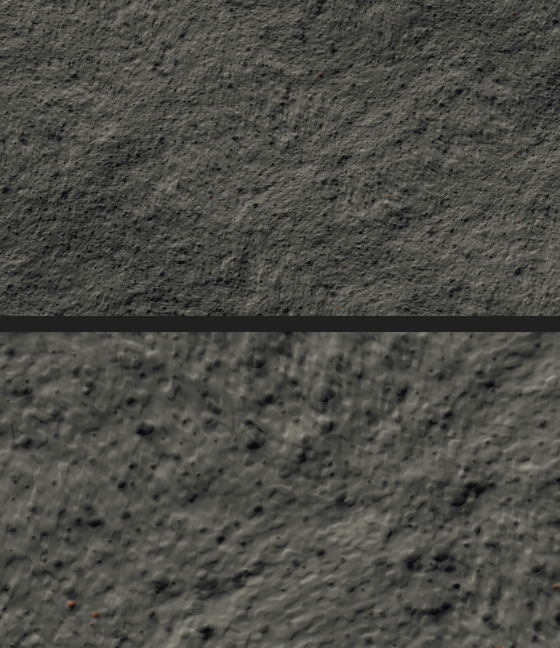
Top, the full canvas; bottom, a detail of the centre.
Reproduce this texture procedurally as a Shadertoy shader.

```glsl
// Rough grey-brown soil with small clods, raked by low light from the upper left.

const vec2 LIGHT = vec2(-0.45, 0.89);

vec3 hash3(vec2 cell) {
    vec3 q = fract(cell.xyx * vec3(0.1031, 0.1030, 0.0973));
    q += dot(q, q.yxz + 33.33);
    return fract((q.xxy + q.yzz) * q.zyx);
}

// Cellular noise whose random cell heights blend smoothly
float cellHeight(vec2 p) {
    vec2 cell = floor(p);
    float total = 0.0, weights = 0.0;
    for (int y = -1; y <= 1; y++)
    for (int x = -1; x <= 1; x++) {
        vec2 id = cell + vec2(x, y);
        vec3 rnd = hash3(id);
        vec2 d = id + 0.1 + 0.8 * rnd.xy - p;
        float w = exp(-6.0 * dot(d, d));
        total += w * rnd.z;
        weights += w;
    }
    return total / weights;
}

// Slope toward the light, summed from broad lumps down to grit
float reliefShade(vec2 p) {
    float shade = 0.0, scale = 9.0, strength = 0.07;
    for (int i = 0; i < 5; i++) {
        // Broad lumps are stretched along a gentle rising diagonal
        float stretch = mix(0.7, 1.0, float(i) / 4.0);
        mat2 lay = mat2(0.94 * stretch, -0.34, 0.34 * stretch, 0.94);
        vec2 q = lay * p * scale + float(i) * 17.3;
        vec2 towardLight = lay * LIGHT * 0.5;
        shade += strength * (cellHeight(q) - cellHeight(q + towardLight));
        scale *= 1.95;
        strength *= 1.3;
    }
    return shade;
}

// Scattered clods: x is light and cast shadow, y is rust tint
vec2 clods(vec2 p, float scale) {
    vec2 q = p * scale, cell = floor(q), result = vec2(0.0);
    float soft = 0.7 * scale / iResolution.y;
    for (int y = -1; y <= 1; y++)
    for (int x = -1; x <= 1; x++) {
        vec2 id = cell + vec2(x, y);
        vec3 rnd = hash3(id + scale);
        vec3 kind = hash3(id + scale + 71.0);
        vec2 d = q - id - 0.15 - 0.7 * rnd.xy;
        d.x *= mix(0.75, 1.2, kind.y);
        float radius = mix(0.08, 0.27, rnd.z * rnd.z);
        float body = 1.0 - smoothstep(radius - soft, radius + soft, length(d));
        float shadow = 1.0 - smoothstep(radius * 0.4, radius * 1.7, length(d + LIGHT * radius));
        float present = step(0.58, kind.x);
        result.x += present * (body * (0.11 * dot(d, LIGHT) / radius - 0.02) - 0.09 * shadow);
        result.y += present * body * step(0.985, kind.z);
    }
    return result;
}

void mainImage(out vec4 fragColor, in vec2 fragCoord) {
    vec2 p = fragCoord / iResolution.y;
    vec2 warped = p + 0.018 * sin(p.yx * vec2(11.0, 9.0) + 2.0 * sin(p * 6.3));

    // Wide diagonal pool of light with faint mottling
    float across = dot(p - vec2(0.5 * iResolution.x / iResolution.y, 0.6), vec2(0.42, 0.91));
    float value = 0.25 + 0.07 * exp(-5.0 * across * across);
    value += 0.012 * sin(7.0 * warped.x + 3.0 * sin(5.0 * warped.y));
    value += 0.012 * sin(13.0 * warped.y - 4.0 * warped.x + 2.0 * sin(8.0 * warped.x));

    vec2 stones = clods(p, 24.0) + clods(p + 3.7, 45.0);
    value += reliefShade(warped) + stones.x;

    // Cool shadows, olive midtones, warm highlights
    float tone = clamp((value - 0.11) / 0.33, -0.2, 1.5);
    vec3 soil = mix(vec3(0.11, 0.11, 0.12), vec3(0.44, 0.43, 0.40), tone);
    soil += vec3(0.0, 0.007, -0.003) * max(4.0 * tone * (1.0 - tone), 0.0);
    soil *= mix(vec3(1.0), vec3(1.25, 0.88, 0.7), min(stones.y, 1.0));

    fragColor = vec4(clamp(soil, 0.0, 1.0), 1.0);
}
```
